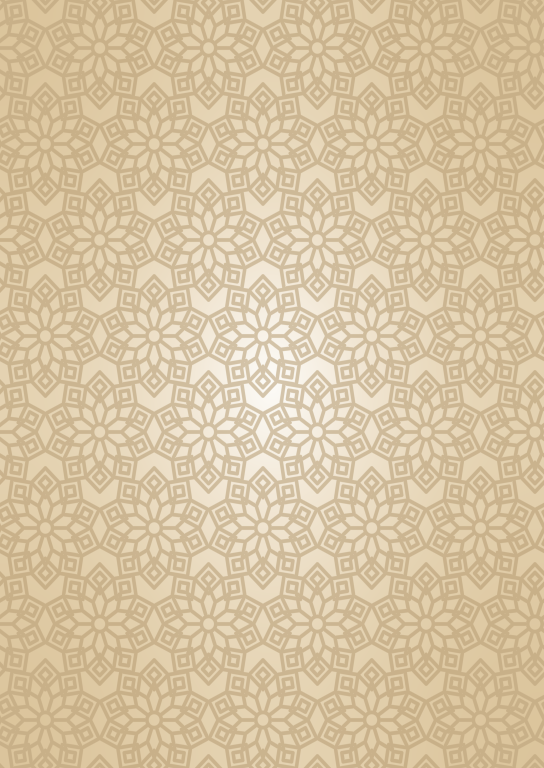
A WebGL 1 fragment shader for this pattern:

```glsl
precision highp float;

uniform vec2 u_resolution;

#define COLUMNS 5.0
#define ROWS 8.0
#define ROW_PITCH 0.8325
#define COLUMN_SHIFT 0.417
#define PETALS 10.0
#define LINE_WIDTH 0.033
#define SQUARE_CENTRE 0.392
#define SQUARE_SIZE 0.128
#define INNER_SIZE 0.055
#define LEAF_NOTCH 0.2
#define LEAF_TIP 0.325
#define HUB_RADIUS 0.066

const float PI = 3.14159265;

float segmentDistance(vec2 p, vec2 a, vec2 b) {
  vec2 ab = b - a;
  return length(p - a - ab * clamp(dot(p - a, ab) / dot(ab, ab), 0.0, 1.0));
}

// Distance to the outline of a square standing on its corner
float diamondOutline(vec2 p, float halfDiagonal) {
  vec2 q = abs(p);
  float along = clamp((q.x - q.y + halfDiagonal) * 0.5, 0.0, halfDiagonal);
  return length(q - vec2(along, halfDiagonal - along));
}

// Distance to the centre lines of one rosette; one column pitch is 1
float rosetteLines(vec2 p) {
  float radius = length(p);
  float sector = 2.0 * PI / PETALS;
  float angle = radius > 0.0 ? atan(p.x, p.y) : 0.0;
  angle = abs(mod(angle + 0.5 * sector, sector) - 0.5 * sector);
  vec2 q = radius * vec2(sin(angle), cos(angle));
  vec2 spoke = vec2(sin(0.5 * sector), cos(0.5 * sector));

  // Nested squares around the rim
  vec2 fromSquare = q - vec2(0.0, SQUARE_CENTRE);
  float d = diamondOutline(fromSquare, SQUARE_SIZE);
  d = min(d, diamondOutline(fromSquare, INNER_SIZE));

  // Spokes opening into pointed leaves, and the hub ring
  d = min(d, segmentDistance(q, spoke * HUB_RADIUS, spoke * LEAF_NOTCH));
  d = min(d, segmentDistance(q, spoke * LEAF_NOTCH, vec2(0.0, LEAF_TIP)));
  return min(d, abs(radius - HUB_RADIUS));
}

// Staggered rows; the neighbouring rows overlap the current one
float latticeLines(vec2 uv) {
  vec2 grid = uv * vec2(COLUMNS, ROWS);
  float d = 1.0;
  for (int i = -1; i <= 1; i++) {
    float row = floor(grid.y) + float(i);
    float stagger = 0.5 * mod(row, 2.0);
    float x = fract(grid.x - COLUMN_SHIFT - stagger + 0.5) - 0.5;
    float y = (grid.y - row - 0.5) * ROW_PITCH;
    d = min(d, rosetteLines(vec2(x, y)));
  }
  return d;
}

// Glow that levels off at the borders, so it wraps smoothly
float glowDistance(vec2 uv) {
  return length(sin(PI * (uv - 0.5)));
}

vec3 groundColour(float glow) {
  vec3 pearl = vec3(0.99, 0.985, 0.97);
  vec3 cream = vec3(0.945, 0.90, 0.825);
  vec3 sand = vec3(0.895, 0.825, 0.695);
  vec3 amber = vec3(0.86, 0.77, 0.61);
  vec3 colour = mix(pearl, cream, clamp(glow / 0.5, 0.0, 1.0));
  colour = mix(colour, sand, clamp((glow - 0.5) / 0.5, 0.0, 1.0));
  return mix(colour, amber, clamp((glow - 1.0) / 0.414, 0.0, 1.0));
}

vec3 lineColour(float glow) {
  vec3 paleGold = vec3(0.835, 0.775, 0.675);
  vec3 deepGold = vec3(0.785, 0.69, 0.535);
  return mix(paleGold, deepGold, clamp(glow / 1.2, 0.0, 1.0));
}

void main() {
  vec2 uv = gl_FragCoord.xy / u_resolution;
  float glow = glowDistance(uv);

  float softness = 0.7 * COLUMNS / u_resolution.x;
  float edge = latticeLines(uv) - 0.5 * LINE_WIDTH;
  float coverage = 1.0 - smoothstep(-softness, softness, edge);

  gl_FragColor = vec4(mix(groundColour(glow), lineColour(glow), coverage), 1.0);
}
```
